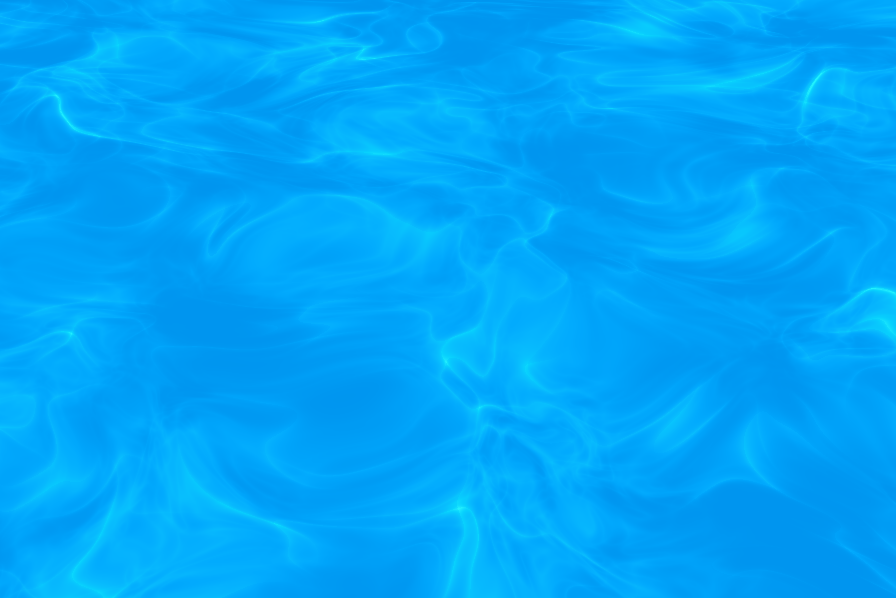
Reproduce this texture procedurally as a WebGL 1 fragment shader.

```glsl
precision highp float;
// Sunlit pool water: mottled blue depths crossed by bright caustic threads.
// Threads are zero contours of warped gradient noise, sharp on one side and
// soft on the other, laid with fine wisps on a plane that flattens upwards.
uniform vec2 u_resolution;

vec2 gradientAt(vec2 cell) {
  float h = fract(sin(dot(cell, vec2(127.1, 311.7))) * 43758.545);
  return vec2(cos(6.2832 * h), sin(6.2832 * h));
}

float noise(vec2 p) {
  vec2 i = floor(p), f = fract(p);
  vec2 u = f * f * f * (f * (f * 6.0 - 15.0) + 10.0);
  vec2 e = vec2(1.0, 0.0);
  float low = mix(dot(gradientAt(i), f),
                  dot(gradientAt(i + e.xy), f - e.xy), u.x);
  float high = mix(dot(gradientAt(i + e.yx), f - e.yx),
                   dot(gradientAt(i + e.xx), f - e.xx), u.x);
  return mix(low, high, u.y);
}

float fbm(vec2 p) {
  float sum = 0.0, amp = 1.0;
  for (int i = 0; i < 4; i++) {
    sum += amp * noise(p);
    p = mat2(0.8, 0.6, -0.6, 0.8) * p * 2.0 + 7.3;
    amp *= 0.55;
  }
  return sum;
}

// Ridged octaves: fine silky folds of light, each bent by the one before.
float wisps(vec2 p) {
  float sum = 0.0, amp = 1.0;
  for (int i = 0; i < 3; i++) {
    float n = noise(p);
    float ridge = 1.0 - min(1.0, 2.2 * sqrt(n * n + 0.0006));
    sum += amp * ridge * ridge;
    p = mat2(0.96, 0.28, -0.28, 0.96) * p * 1.8 + 5.1 + 0.6 * n;
    amp *= 0.65;
  }
  return sum;
}

vec2 warp(vec2 p, float freq, float amount) {
  return p + amount * vec2(noise(p * freq + 3.7), noise(p * freq + 21.4));
}

// Bright fold along n = 0: a crisp edge below, a fading veil above.
float thread(float n, float width) {
  float d = sqrt(n * n + width * width * 0.04) * (n < 0.0 ? 2.5 : 1.0);
  return width / (width + d);
}

// Patchy mask that lets threads fade in and out along their length.
float patches(vec2 p) {
  return smoothstep(-0.25, 0.4, noise(p));
}

// Blue ramp addressed by its green level, from deep water to highlights.
vec3 waterColor(float level) {
  float red = 0.03 * smoothstep(0.63, 0.74, level)
            + 0.1 * smoothstep(0.80, 0.95, level);
  float blue = mix(0.925, 0.993, smoothstep(0.55, 0.68, level));
  return vec3(red, level, blue);
}

void main() {
  vec2 p = gl_FragCoord.xy / u_resolution.y;
  p.x -= 0.5 * u_resolution.x / u_resolution.y;

  // Perspective: ripples shrink and flatten with distance.
  float far = smoothstep(0.5, 1.0, p.y);
  vec2 plane = vec2(p.x * (1.0 + 0.3 * p.y),
                    1.3 * p.y + 0.9 * p.y * p.y * p.y);
  vec2 q = warp(warp(plane, 2.5, 0.26), 6.5, 0.08);

  // Large cells, smaller cells, and the bright knots where they cross.
  float cells = thread(noise(q * 3.5 + 4.2), 0.055) * patches(plane * 3.2 + 9.1);
  float web = thread(noise(q * 5.4 + 31.6), 0.07) * patches(plane * 3.6 + 52.3);
  float knots = cells * web;

  // Parallel strands, and tight glancing ripples near the top.
  float strands = thread(sin(11.0 * noise(q * 2.6 + 14.8)) * 0.5, 0.08)
                * patches(plane * 3.4 + 77.0);
  vec2 glance = warp(plane * vec2(1.0, 1.35) + vec2(0.0, 0.25 * p.x), 4.0, 0.14);
  float ripples = thread(noise(glance * 7.0 + 61.0), 0.08)
                * patches(plane * 3.5 + 18.0) * far;

  // Broad depth tones, cloudy refraction and fine wisps under the threads.
  float depth = noise(plane * 1.7 + 40.5);
  float clouds = fbm(q * 3.8 + 88.0);
  float silk = wisps(q * 6.5 + 12.9) * (0.3 + 0.7 * patches(plane * 2.4 + 63.0));

  float level = 0.578 + 0.085 * depth + 0.06 * clouds + 0.06 * silk
              + 0.15 * cells + 0.12 * web + 0.28 * knots
              + 0.07 * strands + 0.13 * ripples
              - 0.06 * far * smoothstep(-0.1, 0.4, noise(glance * 5.0 + 5.5));

  // Ease the darkest water onto a floor instead of clipping it.
  float lift = level - 0.58;
  level = 0.58 + 0.5 * (lift + sqrt(lift * lift + 0.0006));
  gl_FragColor = vec4(waterColor(min(level, 0.95)), 1.0);
}
```
